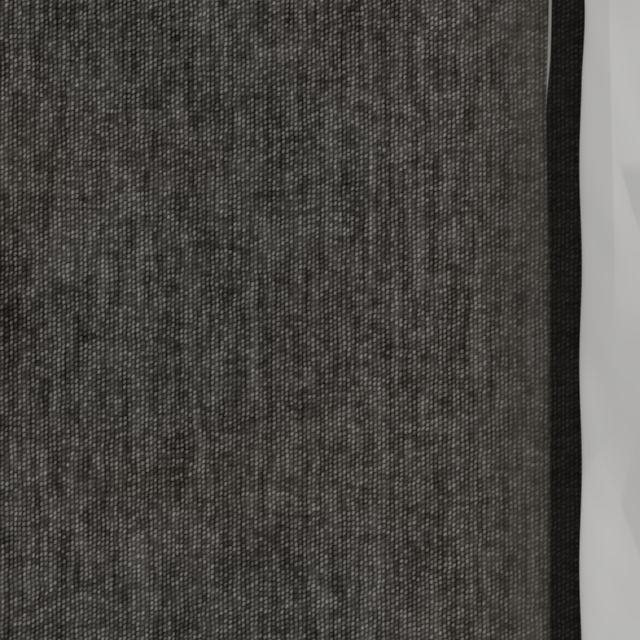
Give the GLSL for this texture, as a WebGL 2 fragment shader.

```glsl
#version 300 es
precision highp float;

uniform vec2 u_resolution;
out vec4 fragColor;

const vec2 THREADS = vec2(146.0, 128.0);
const float SLUB_SPACING = 0.0875;
const float KNOT_CONTRAST = 0.21;
const float WEFT_CONTRAST = 0.050;
const float WARP_CONTRAST = 0.075;
const vec3 CLOTH = vec3(0.259, 0.247, 0.233);
const vec3 COOL_TINT = vec3(-0.012, -0.002, 0.002);
const vec3 GAP = vec3(0.090, 0.083, 0.078);
const vec3 SHEET = vec3(0.688, 0.686, 0.682);
const vec3 SLIVER = vec3(0.50, 0.50, 0.49);

float hash(vec2 p) {
  p = fract(p * vec2(0.1031, 0.1137));
  p += dot(p, p.yx + 33.33);
  return fract((p.x + p.y) * p.x * 57.31);
}

float noise(vec2 p) {
  vec2 i = floor(p), f = fract(p);
  f = f * f * (3.0 - 2.0 * f);
  float low = mix(hash(i), hash(i + vec2(1, 0)), f.x);
  float high = mix(hash(i + vec2(0, 1)), hash(i + vec2(1, 1)), f.x);
  return mix(low, high, f.y);
}

// Upright columns of knots, every second column shifted by half a knot
float knots(vec2 p) {
  vec2 q = p * THREADS;
  q.x += 0.35 * (noise(p * vec2(60.0, 50.0)) - 0.5);
  float column = floor(q.x);
  q.y += 0.5 * mod(column, 2.0) + 0.5 * (noise(vec2(column, p.y * 40.0)) - 0.5);
  vec2 cell = floor(q), f = fract(q) - 0.5;
  f.y -= 0.35 * f.x;
  float bump = smoothstep(0.72, 0.05, length(f * vec2(1.1, 1.0)));
  return bump * (0.5 + hash(cell + 7.0)) - 0.44;
}

vec3 cloth(vec2 p) {
  // Yarn unevenness along both thread directions
  float weft = noise(p * vec2(30.0, 190.0)) + noise(p * vec2(75.0, 150.0) + 40.0) - 1.0;
  float warp = noise(p * vec2(146.0, 11.0) + 90.0) + noise(p * vec2(100.0, 32.0) + 23.0) - 1.0;
  float cloud = noise(p * vec2(9.0, 8.0) + 17.0) - 0.5;

  // Thick pale warp yarns at wandering intervals
  float s = (p.x - 0.05 + 0.009 * sin(p.x * 39.0)) / SLUB_SPACING;
  float offset = (fract(s + 0.5) - 0.5) * SLUB_SPACING;
  float slub = exp(-pow(offset / 0.003, 2.0));
  slub *= 0.3 + 0.7 * smoothstep(0.2, 0.8, noise(vec2(floor(s + 0.5) * 5.0, p.y * 12.0)));

  float flatten = 1.0 - 0.45 * smoothstep(0.70, 0.85, p.x);
  float tone = KNOT_CONTRAST * knots(p);
  tone += WEFT_CONTRAST * weft + WARP_CONTRAST * warp;
  tone *= flatten;
  tone += 0.026 * cloud + 0.045 * slub * flatten;
  tone += 0.020 * (p.x - 0.45) - 0.006 * p.y;
  float cool = noise(p * 4.0 + 5.0) * (1.0 - 0.8 * p.x);
  return CLOTH + tone + COOL_TINT * cool;
}

// Side of the line a-b: 1 to its right, walking from a to b
float side(vec2 p, vec2 a, vec2 b, float blur) {
  vec2 d = normalize(b - a);
  return smoothstep(-blur, blur, dot(p - a, vec2(d.y, -d.x)));
}

vec3 sheet(vec2 p, float edge) {
  float light = 0.008 * sin(p.y * 9.0 + p.x * 20.0);

  // Long upright fold, fading downwards
  float fold = side(p, vec2(0.967, 0.3), vec2(0.951, 1.0), 0.003);
  light += 0.035 * fold * smoothstep(0.35, 0.75, p.y);

  // Shaded pleat on the right
  float pleat = side(p, vec2(0.998, 0.64), vec2(0.966, 0.75), 0.003);
  light -= 0.038 * pleat * smoothstep(0.56, 0.68, p.y) * smoothstep(0.755, 0.725, p.y);

  // Slanted creases in the lower part
  float lower = smoothstep(0.36, 0.22, p.y);
  float creaseA = side(p, vec2(0.905, 0.25), vec2(0.985, 0.36), 0.004);
  float creaseB = side(p, vec2(0.935, 0.06), vec2(0.972, 0.22), 0.005);
  float creaseC = side(p, vec2(0.97, 0.21), vec2(1.0, 0.13), 0.005);
  light += lower * (0.018 * creaseA - 0.022 * creaseB * (1.0 - creaseC) + 0.012 * creaseC);
  light += 0.02 * (noise(vec2(p.x * 30.0 + p.y * 9.0, p.y * 13.0)) - 0.5);

  float rim = exp(-max(p.x - edge, 0.0) / 0.005);
  return SHEET + light - 0.09 * rim;
}

void main() {
  vec2 p = gl_FragCoord.xy / u_resolution;
  float aa = 1.2 / u_resolution.x;

  // Wavering upright borders
  float clothEdge = 0.858 - 0.005 * exp(-pow((p.y - 0.80) / 0.14, 2.0));
  float sheetEdge = 0.907 + 0.002 * sin(p.y * 20.0 + 2.4);
  sheetEdge += 0.007 * smoothstep(0.87, 1.0, p.y);

  // Shadowed gap with a faint weave
  float across = (p.x - clothEdge) / (sheetEdge - clothEdge);
  vec3 color = GAP + 0.055 * knots(p) + 0.025 * (noise(p * vec2(30.0, 150.0)) - 0.5);
  color += 0.018 * sin(3.1416 * clamp(across, 0.0, 1.0));
  color += 0.09 * exp(-max(p.x - clothEdge, 0.0) / 0.0025);

  // Pale sliver behind the upper cloth edge
  float sliverWidth = 0.005 * smoothstep(0.82, 0.92, p.y);
  float sliver = smoothstep(aa, -aa, p.x - clothEdge - sliverWidth);
  color = mix(color, SLIVER, sliver * smoothstep(0.82, 0.86, p.y));

  vec3 fabric = cloth(p) - 0.035 * smoothstep(0.012, 0.0, clothEdge - p.x);
  color = mix(color, fabric, smoothstep(aa, -aa, p.x - clothEdge));
  color = mix(color, sheet(p, sheetEdge), smoothstep(-aa, aa, p.x - sheetEdge));
  fragColor = vec4(clamp(color, 0.0, 1.0), 1.0);
}
```
